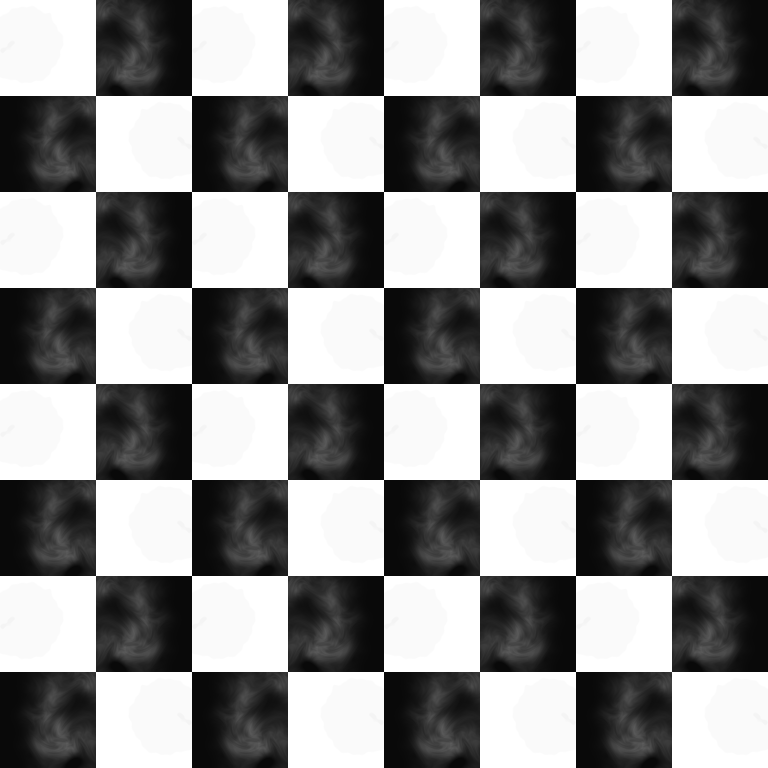
Write a WebGL 1 fragment shader that draws this pattern.

```glsl
precision highp float;

uniform vec2 u_resolution;

const float CELLS = 8.0;             // squares across and down, even so it wraps
const float INK_BASE = 0.035;        // darkest tone of the black squares
const float CLOUD_CONTRAST = 0.34;   // strength of the fine mottling
const float PAPER_TONE = 1.0;
const float STAIN_TONE = 0.98;
const float FLECK_TONE = 0.958;
const vec2 STAIN_CENTER = vec2(0.25, 0.53);
const float STAIN_RADIUS = 0.395;

float glow(vec2 p, vec2 center, vec2 radius) {
  vec2 d = (p - center) / radius;
  return exp(-dot(d, d));
}

// Rotated, mutually warped sines, roughly -1 to 1
float layeredSines(vec2 p) {
  mat2 turn = mat2(0.8, 0.6, -0.6, 0.8);
  float sum = 0.0;
  float amplitude = 0.5;
  p *= 9.0;
  for (int i = 0; i < 5; i++) {
    p += 0.7 * sin(p.yx * 0.9 + vec2(1.3, 4.1));
    sum += amplitude * sin(p.x + 0.6) * cos(p.y + 1.7);
    p = turn * p * 1.75 + 2.4;
    amplitude *= 0.62;
  }
  return sum;
}

float inkTone(vec2 p) {
  vec2 q = p + 0.025 * sin(p.yx * 19.0 + vec2(0.5, 2.0));

  // Broad smoke, dense at lower left and fading to the right
  float smoke = 0.075 * (1.0 - smoothstep(0.45, 0.85, q.x));
  smoke += 0.20 * glow(q, vec2(0.48, 0.43), vec2(0.18, 0.25));
  smoke += 0.14 * glow(q, vec2(0.32, 0.23), vec2(0.23, 0.13));
  smoke += 0.11 * glow(q, vec2(0.08, 0.27), vec2(0.16, 0.14));
  smoke += 0.24 * glow(q, vec2(0.04, 0.94), vec2(0.16, 0.15));
  smoke += 0.07 * glow(q, vec2(0.42, 0.80), vec2(0.18, 0.15));

  // Dark hollows
  smoke -= 0.07 * glow(q, vec2(0.23, 0.67), vec2(0.17, 0.16));
  smoke -= 0.16 * glow(q, vec2(0.26, 0.06), vec2(0.11, 0.09));
  smoke -= 0.06 * glow(q, vec2(0.53, 0.33), vec2(0.06));

  return INK_BASE + max(smoke, 0.0) * (1.0 + CLOUD_CONTRAST * 2.0 * layeredSines(p));
}

float segmentDistance(vec2 p, vec2 a, vec2 b) {
  vec2 along = b - a;
  float t = clamp(dot(p - a, along) / dot(along, along), 0.0, 1.0);
  return length(p - a - along * t);
}

float paperTone(vec2 p, float pixel) {
  // Faint stain with a ragged rim and one spur
  vec2 d = p - STAIN_CENTER;
  float angle = atan(d.y, d.x);
  float ripple = 0.012 * sin(angle * 5.0 + 0.8) + 0.008 * sin(angle * 11.0)
               + 0.005 * sin(angle * 23.0 + 2.0);
  float spur = (angle - 0.89) / 0.09;
  float rim = STAIN_RADIUS + ripple + 0.05 * exp(-spur * spur);
  float stain = 1.0 - smoothstep(-pixel, pixel, length(d) - rim);

  // Small slanted fleck
  float width = 0.02 + 0.008 * sin(p.x * 70.0) + 0.005 * sin(p.y * 95.0);
  float fleckDistance = segmentDistance(p, vec2(0.03, 0.47), vec2(0.14, 0.56)) - width;
  float fleck = 1.0 - smoothstep(-pixel, pixel, fleckDistance);

  return mix(mix(PAPER_TONE, STAIN_TONE, stain), FLECK_TONE, fleck);
}

void main() {
  vec2 grid = gl_FragCoord.xy / u_resolution * CELLS;
  vec2 cell = floor(grid);
  vec2 local = fract(grid);
  vec2 pixel = CELLS / u_resolution;

  // Antialiased checker, black at the lower left
  vec2 inset = min(local, 1.0 - local);
  vec2 ramp = clamp(inset / (0.5 * pixel), 0.0, 1.0);
  float parity = 1.0 - 2.0 * mod(cell.x + cell.y, 2.0);
  float inkCover = 0.5 + 0.5 * parity * ramp.x * ramp.y;

  // Alternate rows are mirrored
  if (mod(cell.y, 2.0) < 0.5) local.x = 1.0 - local.x;

  float tone = mix(paperTone(local, pixel.y), inkTone(local), inkCover);
  gl_FragColor = vec4(vec3(tone), 1.0);
}
```
